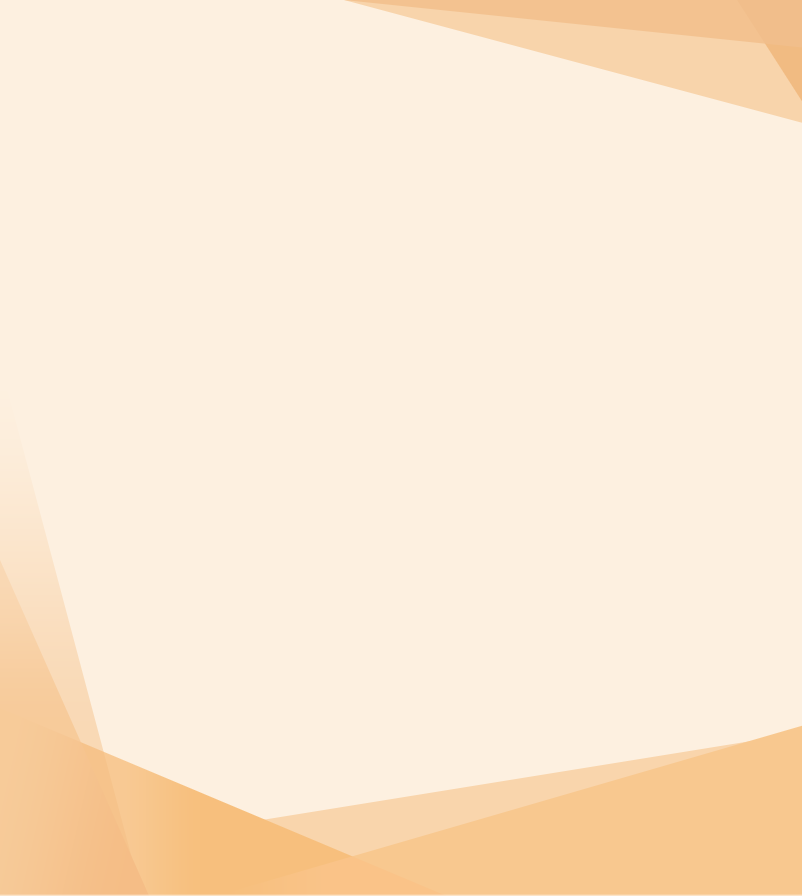
Reproduce this background procedurally as a WebGL 2 fragment shader.

```glsl
#version 300 es
precision highp float;

#define CREAM  vec3(0.992, 0.942, 0.880)
#define PEACH  vec3(0.971, 0.830, 0.670)
#define APRICOT vec3(0.973, 0.784, 0.561)
#define AMBER  vec3(0.967, 0.750, 0.490)
#define CLAY   vec3(0.953, 0.762, 0.565)
#define FADE_TOP 0.600
#define FADE_BOTTOM 0.170
#define RIM_HEIGHT 0.0015

uniform vec2 u_resolution;
out vec4 fragColor;

// Smooth coverage of the half plane to the left of the line from a to b.
float leftOf(vec2 p, vec2 a, vec2 b) {
    vec2 along = b - a;
    vec2 normal = vec2(-along.y, along.x);
    float pixel = length(normal / u_resolution);
    return clamp(dot(p - a, normal) / pixel + 0.5, 0.0, 1.0);
}

// Folded translucent panels in the upper right corner.
vec3 topPanels(vec3 color, vec2 p) {
    vec2 tip = vec2(0.429, 1.0);
    float sheet = leftOf(p, tip, vec2(1.0, 0.863));
    float band = leftOf(p, tip, vec2(1.0, 0.947));
    float corner = leftOf(p, vec2(0.919, 1.0), vec2(1.0, 0.887));
    color = mix(color, PEACH, sheet);
    color = mix(color, CLAY, band);
    vec3 cornerColor = mix(vec3(0.945, 0.733, 0.510), vec3(0.945, 0.745, 0.545), band);
    return mix(color, cornerColor, corner);
}

// Wide wedge rising toward the lower right.
vec3 rightWedge(vec3 color, vec2 p, float slope) {
    float sliver = leftOf(p, vec2(0.930, 0.172), vec2(0.334, 0.0859));
    color = mix(color, vec3(0.976, 0.835, 0.675), sliver);
    return mix(color, APRICOT, slope);
}

// Tall shards on the left, dissolving upward.
vec3 leftShards(vec3 color, vec2 p, float outer, float inner) {
    float fade = smoothstep(FADE_TOP, FADE_BOTTOM, p.y);
    color = mix(color, vec3(0.976, 0.850, 0.710), outer * fade);
    vec3 innerColor = mix(vec3(0.978, 0.850, 0.710), vec3(0.968, 0.795, 0.605),
                          smoothstep(0.38, 0.19, p.y));
    return mix(color, innerColor, inner);
}

// Low wedge that crosses the shards and the right wedge.
vec3 lowWedge(vec3 color, vec2 p, float slope, float outer, float inner) {
    float low = leftOf(p, vec2(0.557, 0.0), vec2(0.0, 0.2096));
    vec3 wedge = mix(vec3(0.972, 0.790, 0.580), AMBER, smoothstep(0.14, 0.26, p.x));
    wedge = mix(wedge, vec3(0.979, 0.765, 0.535), slope * smoothstep(0.27, 0.42, p.x));
    wedge = mix(wedge, vec3(0.963, 0.765, 0.545), outer);
    vec3 overlap = mix(vec3(0.967, 0.795, 0.600), vec3(0.960, 0.742, 0.525),
                       smoothstep(0.0, 0.20, p.x + 0.25 * (0.15 - p.y)));
    return mix(color, mix(wedge, overlap, inner), low);
}

void main() {
    vec2 p = gl_FragCoord.xy / u_resolution;
    float slope = leftOf(p, vec2(1.0, 0.190), vec2(0.269, 0.0));
    float outer = leftOf(p, vec2(0.177, 0.0), vec2(0.0, 0.596));
    float inner = leftOf(p, vec2(0.186, 0.0), vec2(0.0, 0.375));

    vec3 color = topPanels(CREAM, p);
    color = rightWedge(color, p, slope);
    color = leftShards(color, p, outer, inner);
    color = lowWedge(color, p, slope, outer, inner);

    // Thin pale rim along the base.
    float rim = clamp((RIM_HEIGHT - p.y) * u_resolution.y + 0.5, 0.0, 1.0);
    color = mix(color, CREAM, 0.7 * rim);
    fragColor = vec4(color, 1.0);
}
```
